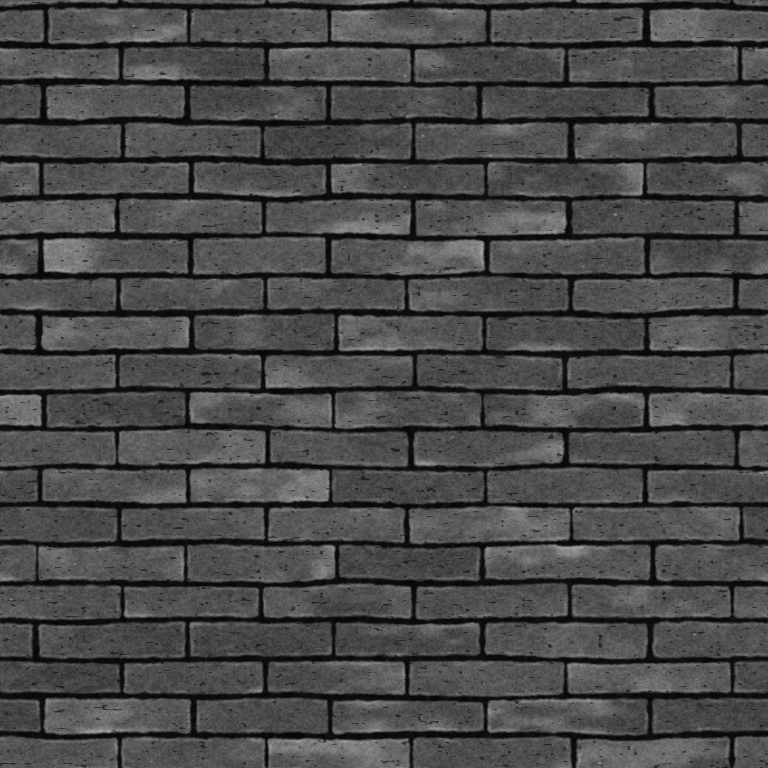
This texture is drawn by a Shadertoy shader. Its source:

```glsl
#define BRICKS vec2(5.0, 20.0)
#define ROW_SHIFT 0.53
#define ORIGIN vec2(0.21, 0.17)
#define WARP 0.06
#define JITTER 0.07
#define GAP 0.0031
#define CORNER 0.0045
#define JOINT_TONE 0.045
#define BRICK_TONE 0.315
#define TONE_SPREAD 0.085
#define GRAIN 0.15
#define TAU 6.2831853

float hash(vec2 p) {
    vec3 q = fract(p.xyx * 0.1031);
    q += dot(q, q.yzx + 33.33);
    return fract((q.x + q.y) * q.z);
}

// Value noise that wraps after a whole number of cells
float noise(vec2 p, vec2 period) {
    vec2 i = floor(p), f = fract(p);
    f = f * f * (3.0 - 2.0 * f);
    vec2 a = mod(i, period), b = mod(i + 1.0, period);
    return mix(mix(hash(a), hash(vec2(b.x, a.y)), f.x),
               mix(hash(vec2(a.x, b.y)), hash(b), f.x), f.y);
}

float tiledNoise(vec2 uv, vec2 cells) {
    return noise(uv * cells, cells);
}

float roundBox(vec2 p, vec2 halfSize, float r) {
    vec2 q = abs(p) - halfSize + r;
    return length(max(q, 0.0)) + min(max(q.x, q.y), 0.0) - r;
}

// Position of the upright joint at the left of a brick
float jointX(float column, float row) {
    vec2 id = mod(vec2(column, row), BRICKS);
    return column + JITTER * (hash(id + 71.0) - 0.5);
}

// Sparse pale mineral specks
float specks(vec2 uv, float pixel) {
    const float CELLS = 48.0;
    vec2 id = floor(uv * CELLS);
    vec2 centre = 0.25 + 0.5 * vec2(hash(id + 13.0), hash(id + 57.0));
    float radius = 0.0006 + 0.0014 * hash(id + 91.0);
    float d = length((fract(uv * CELLS) - centre) / CELLS * vec2(0.8, 1.2)) - radius;
    return step(0.975, hash(id + 5.0)) * (1.0 - smoothstep(-pixel, pixel, d));
}

// Fired clay: tone per brick, pale clouds, grain and drawn-out pits
float brickTone(vec2 uv, vec2 id) {
    float tone = BRICK_TONE + TONE_SPREAD * (hash(id + 23.0) - 0.5);
    vec2 shift = vec2(hash(id + 3.0), hash(id + 41.0));
    float cloud = 0.65 * tiledNoise(uv + shift, vec2(13.0, 28.0))
                + 0.35 * tiledNoise(uv + shift, vec2(37.0, 75.0));
    tone += 0.08 * (cloud - 0.5);
    tone += 0.17 * smoothstep(0.48, 0.85, cloud) * hash(id + 67.0);

    float grain = 0.6 * tiledNoise(uv, vec2(400.0, 470.0))
                + 0.4 * tiledNoise(uv, vec2(140.0, 230.0));
    tone += GRAIN * (grain - 0.5);

    float pits = tiledNoise(uv, vec2(110.0, 330.0)) * 0.75
               + tiledNoise(uv, vec2(260.0, 380.0)) * 0.25;
    return tone * (1.0 - 0.5 * smoothstep(0.76, 0.88, pits));
}

void mainImage(out vec4 fragColor, in vec2 fragCoord) {
    vec2 uv = fragCoord / iResolution.xy;
    float pixel = 1.0 / iResolution.y;

    // Courses counted downward, with gently wavy beds
    float y = (1.0 - uv.y) * BRICKS.y - ORIGIN.y;
    y += 0.12 * (tiledNoise(uv, vec2(11.0, 20.0)) - 0.5);
    float row = floor(y);

    // Running bond with slightly uneven brick lengths
    float x = uv.x * BRICKS.x;
    x -= WARP * cos(TAU * (x - 0.3) / BRICKS.x);
    x -= ORIGIN.x + ROW_SHIFT * mod(row, 2.0);
    float column = floor(x);
    if (x < jointX(column, row)) column -= 1.0;
    else if (x > jointX(column + 1.0, row)) column += 1.0;
    float left = jointX(column, row), right = jointX(column + 1.0, row);
    vec2 id = mod(vec2(column, row), BRICKS);

    // Distance to the worn, slightly tilted outline of the brick
    vec2 p = vec2(x - 0.5 * (left + right), y - row - 0.5) / BRICKS;
    p.y += 0.016 * (hash(id + 31.0) - 0.5) * p.x;
    vec2 halfSize = 0.5 * vec2(right - left, 1.0) / BRICKS;
    halfSize -= GAP * vec2(0.35 + 0.9 * hash(id + 17.0), 0.75 + 0.5 * hash(id + 29.0));
    float d = roundBox(p, halfSize, CORNER);
    d += 0.0024 * (tiledNoise(uv, vec2(75.0, 90.0)) - 0.5);
    d += 0.0012 * (tiledNoise(uv, vec2(260.0)) - 0.5);

    // Face, broken pale rim and specks
    float tone = brickTone(uv, id);
    float rim = 1.0 - smoothstep(0.0, 0.0018 + pixel, abs(d + 0.0034));
    tone += 0.09 * rim * smoothstep(0.25, 0.7, tiledNoise(uv, vec2(60.0, 80.0)));
    tone = mix(tone, 0.58, 0.8 * specks(uv, pixel));

    // Dark recessed joints
    float joint = JOINT_TONE + 0.04 * (tiledNoise(uv, vec2(190.0)) - 0.5);
    float soft = max(0.0016, pixel);
    tone = mix(tone, joint, smoothstep(-1.4 * soft, soft, d));
    fragColor = vec4(vec3(clamp(tone, 0.0, 1.0)), 1.0);
}
```
